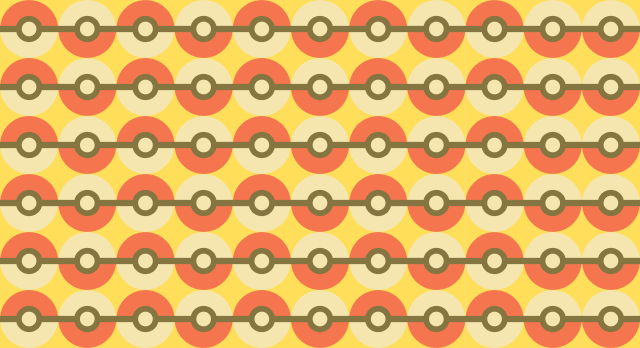
This pattern is drawn by a Shadertoy shader. Its source:

```glsl
#define GRID vec2(11.0, 6.0)
#define DISC_RADIUS 0.498
#define RING_OUTER 0.226
#define RING_INNER 0.126
#define BAR_HALF 0.054
#define SEAM_HALF 0.006
#define SEAM_STRENGTH 0.4
#define YELLOW vec3(1.00, 0.87, 0.35)
#define CREAM vec3(0.96, 0.90, 0.69)
#define CORAL vec3(0.96, 0.46, 0.31)
#define OLIVE vec3(0.52, 0.46, 0.25)

// Coverage of a shape from its signed distance, one pixel soft.
float cover(float dist, float pixel) {
    return clamp(0.5 - dist / pixel, 0.0, 1.0);
}

// Odd columns are upside down, and so is the last one.
float columnSide(float column) {
    bool flipped = mod(column, 2.0) > 0.5 || column > GRID.x - 1.5;
    return flipped ? -1.0 : 1.0;
}

// Hairline on the left edge of a column.
float seam(float x, float column, float pixel) {
    float halfWidth = max(SEAM_HALF, 0.25 * pixel);
    return cover(abs(x - column) - halfWidth, pixel);
}

void mainImage(out vec4 fragColor, in vec2 fragCoord) {
    // Square cells, filling the canvas
    vec2 grid = fragCoord / iResolution.xy * GRID;
    vec2 cell = fract(grid) - 0.5;
    float column = floor(grid.x);
    float pixel = GRID.y / iResolution.y;
    float radius = length(cell);

    // Two-tone disc
    float upper = cover(-cell.y * columnSide(column), pixel);
    vec3 halves = mix(CREAM, CORAL, upper);
    vec3 color = mix(YELLOW, halves, cover(radius - DISC_RADIUS, pixel));

    // Joints between neighbouring panels
    float joints = seam(grid.x, 8.0, pixel) + seam(grid.x, 10.0, pixel);
    color = mix(color, CREAM, SEAM_STRENGTH * joints);

    // Continuous bar, ring and pale centre
    float band = min(abs(cell.y) - BAR_HALF, radius - RING_OUTER);
    color = mix(color, OLIVE, cover(band, pixel));
    color = mix(color, CREAM, cover(radius - RING_INNER, pixel));

    fragColor = vec4(color, 1.0);
}
```
